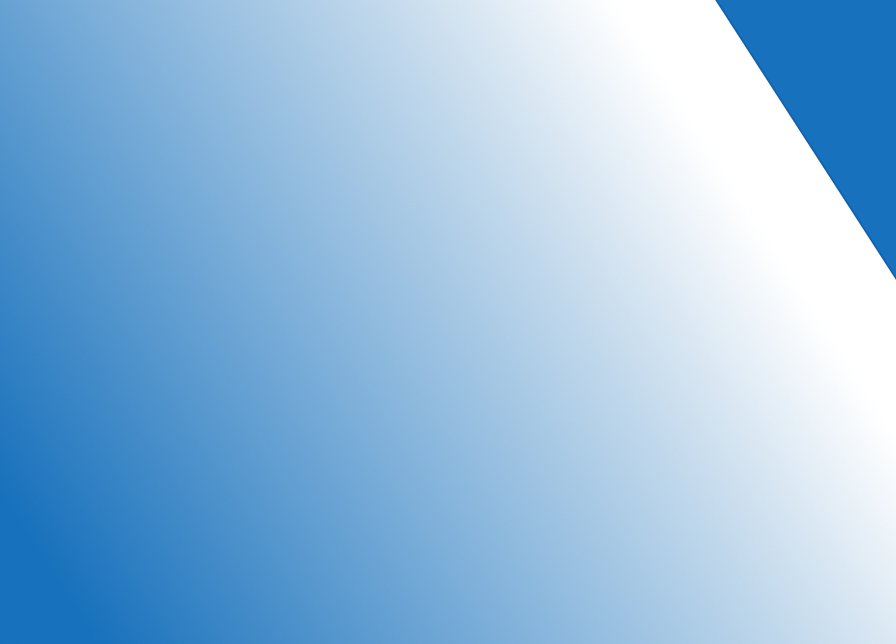
Reproduce this background procedurally as a Shadertoy shader.

```glsl
// A diagonal blue-to-white gradient with a solid blue corner at the top right.
// Both follow one slanted axis: the distance along it drives the colour ramp
// and the straight edge of the corner, which carries a thin darker rim.

const vec2  AXIS       = vec2(0.840, 0.5425); // unit direction of the gradient
const float RAMP_START = 0.127;               // distances in canvas heights
const float RAMP_END   = 1.344;
const float EDGE       = 1.4754;
const float RIM_WIDTH  = 0.003;

const vec3 DEEP_BLUE = vec3(0.094, 0.443, 0.737);
const vec3 RIM_BLUE  = vec3(0.030, 0.360, 0.680);
const vec3 WHITE     = vec3(1.0);

const float MIST_AMOUNT = 0.008;              // faint grey in the pale part
const float GRAIN       = 0.004;              // hides banding

float hash(vec2 p) {
    return fract(sin(dot(p, vec2(127.1, 311.7))) * 43758.5);
}

// Linear ramp, slightly muted between the middle and the white end
vec3 rampColor(float along) {
    float t = clamp((along - RAMP_START) / (RAMP_END - RAMP_START), 0.0, 1.0);
    float mist = smoothstep(0.4, 0.8, t) * (1.0 - smoothstep(0.8, 1.0, t));
    return mix(DEEP_BLUE, WHITE, t) - MIST_AMOUNT * mist;
}

void mainImage(out vec4 fragColor, in vec2 fragCoord) {
    vec2 p = fragCoord / iResolution.y;
    float pixel = 1.0 / iResolution.y;
    float along = dot(p, AXIS);

    // Gradient field with subtle grain
    vec3 color = rampColor(along);
    color += GRAIN * (hash(floor(p * 368.0)) - 0.5);

    // Solid corner with its rim
    float inside = along - EDGE;
    float rim = 1.0 - smoothstep(0.0, RIM_WIDTH + pixel, inside);
    vec3 corner = mix(DEEP_BLUE, RIM_BLUE, rim);
    color = mix(color, corner, smoothstep(-0.7 * pixel, 0.7 * pixel, inside));

    fragColor = vec4(color, 1.0);
}
```
